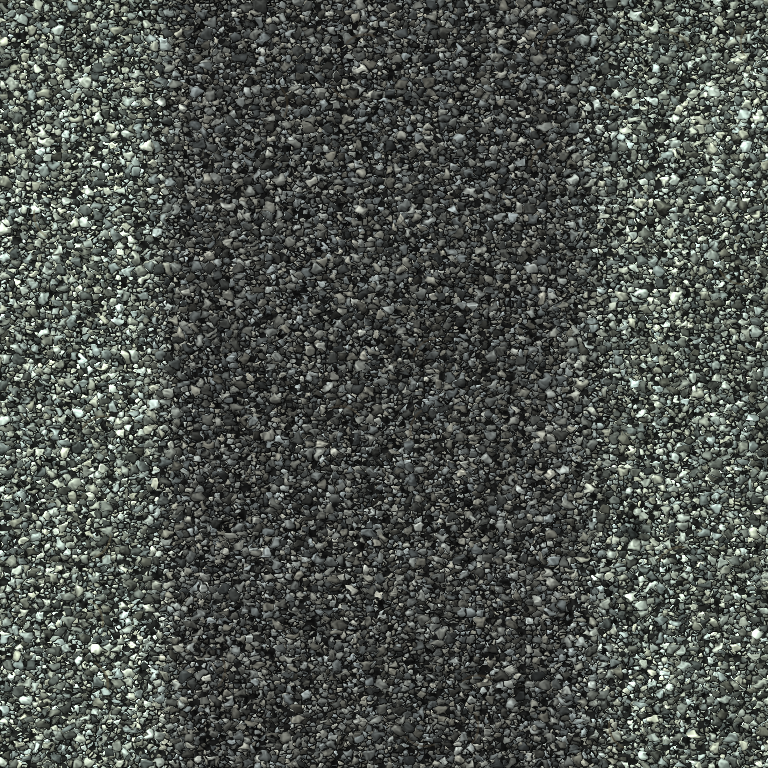
This texture is drawn by a Shadertoy shader. Its source:

```glsl
// Crushed grey-green gravel road with a darker worn band down the middle.

const vec3  SIDE_TINT    = vec3(0.93, 1.00, 0.935);
const vec3  BAND_TINT    = vec3(0.97, 1.00, 0.975);
const vec3  WARM_TINT    = vec3(1.03, 1.00, 0.94);
const vec3  COOL_TINT    = vec3(0.96, 1.00, 1.03);
const vec3  TWIG_COLOR   = vec3(0.42, 0.36, 0.29);
const vec2  LIGHT_DIR    = vec2(-0.50, 0.866);
const float STONE_LIGHT  = 0.72;
const float GAP_LIGHT    = 0.13;
const float BAND_GAIN    = 0.66;
const float BAND_LEFT    = 0.215;
const float BAND_RIGHT   = 0.775;
const float LEFT_SOFT    = 0.045;
const float RIGHT_SOFT   = 0.070;
const int   LAYERS       = 3;
const float FINE_SCALE   = 160.0;
const float LAYER_SHRINK = 0.71;
const float TWIG_CELLS   = 12.0;
const vec2  HOLE_CENTER  = vec2(0.825, 0.315);

float hash(vec2 p) {
    return fract(sin(dot(p, vec2(127.1, 311.7))) * 43758.547);
}

vec2 hash2(vec2 p) {
    return vec2(hash(p), hash(p + 57.3));
}

float noise(vec2 p) {
    vec2 i = floor(p), f = fract(p);
    f = f * f * (3.0 - 2.0 * f);
    return mix(mix(hash(i), hash(i + vec2(1, 0)), f.x),
               mix(hash(i + vec2(0, 1)), hash(i + vec2(1, 1)), f.x), f.y);
}

// Voronoi cells: finds the cell id and offset from its centre, returns border distance.
float cellBorder(vec2 p, out vec2 id, out vec2 offset) {
    vec2 base = floor(p), nearest = vec2(9.0);
    id = base;
    for (int y = -1; y <= 1; y++)
    for (int x = -1; x <= 1; x++) {
        vec2 cell = base + vec2(x, y);
        vec2 r = cell + hash2(cell) - p;
        if (dot(r, r) < dot(nearest, nearest)) { nearest = r; id = cell; }
    }
    float border = 9.0;
    for (int y = -2; y <= 2; y++)
    for (int x = -2; x <= 2; x++) {
        if (x == 0 && y == 0) continue;
        vec2 r = id + vec2(x, y) + hash2(id + vec2(x, y)) - p;
        border = min(border, dot(0.5 * (r + nearest), normalize(r - nearest)));
    }
    offset = -nearest;
    return border;
}

// Lays one size of stones, with their shadows, over the ground below.
vec3 addStones(vec3 ground, vec2 uv, float scale, float coverage, float seed) {
    vec2 p = uv * scale * vec2(0.94, 1.08) + seed * 37.0;
    p += 0.50 * (vec2(noise(p * 1.9), noise(p * 1.9 + 31.0)) - 0.5);
    vec2 id, offset;
    float border = cellBorder(p, id, offset);
    float present = step(hash(id + 11.7), coverage);
    float gap = 0.04 + 0.15 * hash(id + 23.1);
    float aa = 0.08 + 0.5 * scale / iResolution.y;
    float mask = present * smoothstep(gap - 0.5 * aa, gap + 0.5 * aa, border);

    float facing = dot(offset, LIGHT_DIR);
    float tilt = 0.38 + 0.88 * hash(id + 41.9);
    float bevel = mix(0.82, 1.04, smoothstep(gap, gap + 0.18, border));
    float grain = 0.72 + 0.56 * noise(p * 4.0);
    float light = STONE_LIGHT * tilt * bevel * grain * clamp(0.96 + 0.75 * facing, 0.3, 1.35);
    vec3 tint = mix(WARM_TINT, COOL_TINT, hash(id + 67.3));

    float shadow = present * smoothstep(0.0, gap, border) * clamp(0.55 - facing, 0.15, 0.9);
    return mix(ground * (1.0 - shadow), light * tint, mask);
}

// Sparse thin curved twigs, one candidate in each grid cell.
float twigMask(vec2 uv) {
    vec2 p = uv * TWIG_CELLS, id = floor(p);
    vec2 q = fract(p) - 0.5 - 0.3 * (hash2(id + 5.0) - 0.5);
    float a = 6.2832 * hash(id + 9.0);
    q = mat2(cos(a), sin(a), -sin(a), cos(a)) * q;
    q.y += 1.4 * q.x * q.x - 0.03;
    float d = length(vec2(max(abs(q.x) - 0.22, 0.0), q.y));
    float aa = TWIG_CELLS / iResolution.y;
    return step(hash(id + 3.0), 0.18) * (1.0 - smoothstep(0.009, 0.009 + 1.2 * aa, d));
}

void mainImage(out vec4 fragColor, in vec2 fragCoord) {
    vec2 uv = fragCoord / iResolution.xy;

    // Gravel, from fine chips up to large stones
    vec3 color = vec3(GAP_LIGHT) * (0.4 + 1.2 * noise(uv * 240.0));
    float scale = FINE_SCALE, coverage = 0.86;
    for (int i = 0; i < LAYERS; i++) {
        color = addStones(color, uv, scale, coverage, float(i) + 1.0);
        scale *= LAYER_SHRINK;
        coverage *= 0.60;
    }
    color = mix(color, TWIG_COLOR, 0.5 * twigMask(uv));

    // Worn band with nearly straight, soft edges
    float x = uv.x + 0.012 * (noise(vec2(uv.y * 7.0, 2.0)) - 0.5);
    float band = smoothstep(BAND_LEFT - LEFT_SOFT, BAND_LEFT + LEFT_SOFT, x)
               * (1.0 - smoothstep(BAND_RIGHT - RIGHT_SOFT, BAND_RIGHT + RIGHT_SOFT, x));
    float sideGain = mix(1.05, 0.97, uv.x) * (1.0 - 0.14 * smoothstep(0.85, 1.0, uv.y));
    float gain = mix(sideGain, BAND_GAIN, band);
    gain *= 0.96 + 0.08 * noise(uv * vec2(5.0, 8.0) + 4.0);
    color *= gain * mix(SIDE_TINT, BAND_TINT, band);

    // Small dark hollow on the right
    float hollow = 1.0 - smoothstep(0.008, 0.028, length(uv - HOLE_CENTER));
    color *= 1.0 - 0.45 * hollow;

    fragColor = vec4(clamp(color, 0.0, 1.0), 1.0);
}
```
